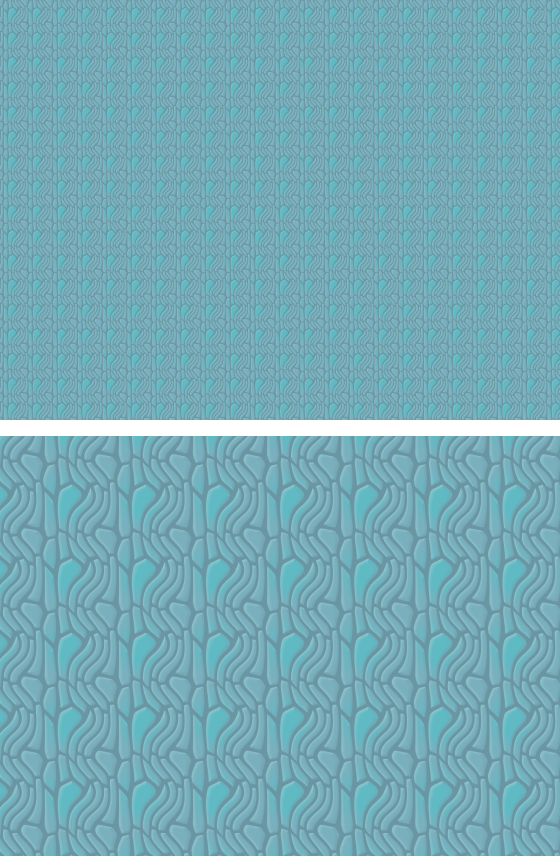
Top: the whole. Bottom: its middle third, enlarged.
This pattern is drawn by a WebGL 1 fragment shader. Its source:

```glsl
precision highp float;
// Repeating teal mosaic of small bevelled, curved, finger-like cells in blue-grey grout.

uniform vec2 u_resolution;

const float REPEATS_DOWN = 17.0;            // square tiles over the canvas height
const vec2 CELL_GRID = vec2(6.0, 2.0);      // cells across and down one tile
const vec2 CELL_JITTER = vec2(0.62, 0.66);
const float CURL = 0.14;                    // sideways sweep of the fingers
const vec2 CURL_CENTER = vec2(0.78, 0.30);
const float ROW_SQUEEZE = 0.08;             // shortens the upper row of cells
const float SQUEEZE_HEIGHT = 0.87;
const float ROW_OFFSET = 0.09;
const float GROUT_WIDTH = 0.046;
const float BEVEL_WIDTH = 0.05;
const float CORNER_ROUNDING = 0.025;
const vec2 GLOW_CENTER = vec2(0.45, 0.50);  // brightest teal within a tile
const vec2 LIGHT_DIR = vec2(-0.7, 0.714);
const vec3 GROUT = vec3(0.415, 0.590, 0.640);
const vec3 SHADE = vec3(0.450, 0.630, 0.675);
const vec3 SLATE = vec3(0.480, 0.690, 0.745);
const vec3 TEAL = vec3(0.375, 0.730, 0.770);
const vec3 HIGHLIGHT = vec3(0.575, 0.800, 0.820);
const float TAU = 6.2831853;

vec2 hash2(vec2 p) {
  vec2 q = vec2(dot(p, vec2(127.1, 311.7)), dot(p, vec2(269.5, 183.3)));
  return fract(sin(q) * 4375.85);
}

// Wrapped cell number, so that every tile is alike.
vec2 wrapId(vec2 id) {
  return floor(mod(id + 0.5, CELL_GRID));
}

// Jittered site of a grid cell
vec2 cellSite(vec2 id) {
  return id + 0.5 + CELL_JITTER * (hash2(wrapId(id) + 3.0) - 0.5);
}

// Periodic bend that turns upright cells into sweeping crescents.
vec2 bend(vec2 p) {
  float side = 0.5 + 0.5 * cos(TAU * (p.x - CURL_CENTER.x));
  float sweep = sin(TAU * (p.y - CURL_CENTER.y));
  float lean = 0.02 * sin(TAU * (p.y + p.x));
  float squeeze = ROW_SQUEEZE * sin(TAU * (p.y - SQUEEZE_HEIGHT));
  return vec2(p.x - CURL * side * sweep - lean,
              p.y + squeeze - ROW_OFFSET + 0.02 * sin(TAU * p.x));
}

float smoothMin(float a, float b, float k) {
  float h = max(k - abs(a - b), 0.0) / k;
  return min(a, b) - 0.25 * h * h * k;
}

vec3 mosaic(vec2 p, float pixel) {
  vec2 g = bend(p) * CELL_GRID;
  vec2 base = floor(g);

  // Nearest site
  vec2 nearId = base;
  vec2 nearOffset = vec2(0.0);
  float nearest = 100.0;
  for (int j = -1; j <= 1; j++) {
    for (int i = -1; i <= 1; i++) {
      vec2 id = base + vec2(float(i), float(j));
      vec2 offset = cellSite(id) - g;
      float d = dot(offset, offset);
      if (d < nearest) {
        nearest = d;
        nearOffset = offset;
        nearId = id;
      }
    }
  }

  // Rounded distance to the cell border, and the direction of that border
  float border = 1.0;
  float closest = 1.0;
  vec2 outward = vec2(0.0, 1.0);
  for (int j = -2; j <= 2; j++) {
    for (int i = -2; i <= 2; i++) {
      if (i == 0 && j == 0) continue;
      vec2 offset = cellSite(nearId + vec2(float(i), float(j))) - g;
      vec2 across = offset - nearOffset;
      vec2 slope = across * CELL_GRID;
      float d = dot(0.5 * (offset + nearOffset), across) / length(slope);
      border = smoothMin(border, d, CORNER_ROUNDING);
      if (d < closest) {
        closest = d;
        outward = normalize(slope);
      }
    }
  }

  // Cell colour: teal near the middle of the tile, slate around it
  vec2 fromGlow = fract(p - GLOW_CENTER + 0.5) - 0.5;
  float tint = hash2(wrapId(nearId) + 7.0).x;
  float glow = 1.0 - smoothstep(0.10, 0.46, length(fromGlow * vec2(1.15, 0.9)));
  vec3 color = mix(SLATE, TEAL, clamp(glow * (0.7 + 0.5 * tint), 0.0, 1.0));

  // Bevel, lit from the upper left
  float rim = 1.0 - smoothstep(0.0, BEVEL_WIDTH, border - 0.5 * GROUT_WIDTH);
  float lit = dot(outward, LIGHT_DIR);
  color = mix(color, HIGHLIGHT, 0.8 * rim * max(lit, 0.0));
  color = mix(color, SHADE, 0.85 * rim * max(-lit, 0.0));

  float fill = smoothstep(-0.4 * pixel, 0.4 * pixel, border - 0.5 * GROUT_WIDTH);
  return mix(GROUT, color, fill);
}

void main() {
  float pixel = REPEATS_DOWN / u_resolution.y;
  vec3 sum = vec3(0.0);
  // Four samples per pixel keep the fine grout smooth
  for (int j = 0; j < 2; j++) {
    for (int i = 0; i < 2; i++) {
      vec2 shift = 0.5 * vec2(float(i), float(j)) - 0.25;
      sum += mosaic((gl_FragCoord.xy + shift) * pixel, pixel);
    }
  }
  gl_FragColor = vec4(0.25 * sum, 1.0);
}
```
